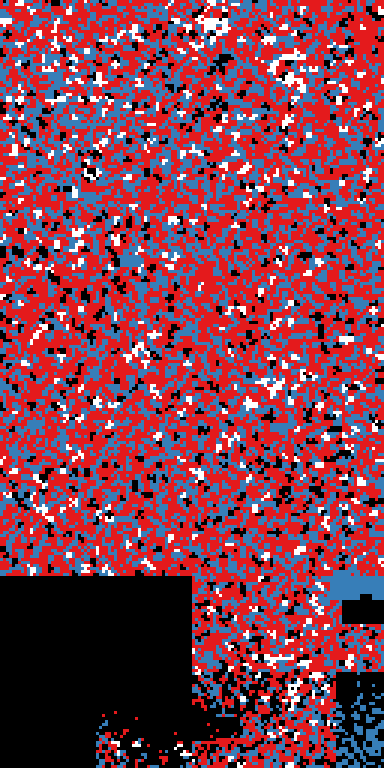
Write a Shadertoy shader that draws this texture.

```glsl
const vec2 GRID = vec2(128.0, 256.0);
const vec3 RED = vec3(0.894, 0.102, 0.110);
const vec3 BLUE = vec3(0.216, 0.494, 0.722);
const vec3 BLACK = vec3(0.0);
const vec3 WHITE = vec3(1.0);
const float BLUE_LEVEL = 0.457;   // threshold on grain, mean 0.5
const float WHITE_SHARE = 0.045;
const float BLACK_SHARE = 0.075;
const float RAGGEDNESS = 0.3;     // chance that a cell joins the next clump
const float SPREAD = 0.07;        // how strongly strands keep apart

// Integer hash of a cell and a seed, in 0..1
float hash(vec2 cell, uint seed) {
    uvec2 u = uvec2(ivec2(cell) + 64);
    uint h = u.x * 1597334677u ^ u.y * 3812015801u ^ seed * 2798796415u;
    h = (h ^ (h >> 16)) * 2146121005u;
    h = (h ^ (h >> 15)) * 2221713035u;
    h ^= h >> 16;
    return float(h >> 8) / 16777216.0;
}

// Sum of hashes at four cells a given distance away
float ring(vec2 c, float reach, uint seed) {
    vec2 e = vec2(reach, 0.0);
    return hash(c + e, seed) + hash(c - e, seed)
         + hash(c + e.yx, seed) + hash(c - e.yx, seed);
}

// Near cells attract and farther cells repel, giving thin even strands
float grain(vec2 c, uint seed) {
    return 0.4 * hash(c, seed) + 0.15 * ring(c, 1.0, seed)
         - SPREAD * (ring(c, 2.0, seed) - 2.0);
}

// Random value shared by ragged clumps of about two by two cells
float clump(vec2 c, uint seed) {
    vec2 shift = vec2(hash(c, seed + 1u), hash(c, seed + 2u));
    return hash(floor((c + step(shift, vec2(RAGGEDNESS))) * 0.5), seed);
}

float blob(vec2 c, vec2 centre, vec2 radius) {
    vec2 d = (c - centre) / radius;
    return exp(-dot(d, d));
}

bool inBox(vec2 c, vec2 low, vec2 high) {
    return all(greaterThanEqual(c, low)) && all(lessThan(c, high));
}

// Red and blue strands with black and white clumps
vec3 mosaic(vec2 c) {
    float white = WHITE_SHARE
        + 0.45 * blob(c, vec2(71, 247), vec2(6, 6))
        + 0.30 * blob(c, vec2(95, 234), vec2(7, 4))
        + 0.05 * blob(c, vec2(20, 226), vec2(35, 28))
        + 0.08 * blob(c, vec2(10, 163), vec2(14, 25))
        + 0.08 * blob(c, vec2(114, 79), vec2(8, 10))
        + 0.12 * blob(c, vec2(100, 28), vec2(9, 18))
        + 0.40 * blob(c, vec2(43, 6), vec2(5, 3))
        + 0.45 * blob(c, vec2(60, 5), vec2(4, 3));
    float black = BLACK_SHARE
        + 0.13 * blob(c, vec2(100, 92), vec2(12, 14))
        + 0.12 * blob(c, vec2(50, 92), vec2(14, 6))
        + 0.30 * blob(c, vec2(66, 50), vec2(4, 4));
    float blue = BLUE_LEVEL
        + 0.05 * blob(c, vec2(25, 215), vec2(30, 20))
        + 0.04 * blob(c, vec2(45, 185), vec2(20, 16))
        - 0.14 * blob(c, vec2(123, 243), vec2(10, 16))
        - 0.06 * blob(c, vec2(14, 160), vec2(18, 22));
    float accent = clump(c, 11u);
    if (accent < white) return WHITE;
    if (accent > 1.0 - black) return BLACK;
    return grain(c, 3u) < blue ? BLUE : RED;
}

// Threshold on grain below which a cell is empty
float voidLevel(vec2 c) {
    if (c.y >= 64.0) return 0.0;
    if (c.x < 64.0) {
        if (c.x < 32.0 || c.y >= 19.0) return 1.2;
        float fringe = 0.2 * blob(c, vec2(35, 7), vec2(5, 9));
        return 0.52 + 0.016 * c.y - fringe + 0.12 * blob(c, vec2(55, 14), vec2(9, 6));
    }
    if (inBox(c, vec2(114, 48), vec2(128, 56))) return 1.2;
    if (inBox(c, vec2(64, 9), vec2(72, 20))) return 0.8;
    if (inBox(c, vec2(72, 10), vec2(80, 17))) return 0.8;
    if (inBox(c, vec2(64, 0), vec2(80, 9))) return 0.36;
    if (inBox(c, vec2(64, 16), vec2(96, 32))) return 0.47;
    return c.y < 32.0 ? 0.34 : 0.0;
}

vec3 cellColour(vec2 c) {
    // Solid slab with a ragged left side
    float slabLeft = 105.0 + 5.0 * hash(vec2(0.0, c.y), 31u);
    if (inBox(c, vec2(slabLeft, 56), vec2(128, 64))) {
        return inBox(c, vec2(120, 56), vec2(124, 58)) ? BLACK : BLUE;
    }
    // Dark corner that fills with blue specks downwards
    if (inBox(c, vec2(112, 0), vec2(128, 32))) {
        float speck = 0.47 - 0.27 * smoothstep(16.0, 30.0, c.y);
        return grain(c, 23u) < speck ? BLUE : BLACK;
    }
    return grain(c, 17u) < voidLevel(c) ? BLACK : mosaic(c);
}

void mainImage(out vec4 fragColor, in vec2 fragCoord) {
    // Four samples smooth the cell edges
    vec3 colour = vec3(0.0);
    for (int i = 0; i < 4; i++) {
        vec2 offset = vec2(i & 1, i >> 1) * 0.5 - 0.25;
        vec2 cell = floor((fragCoord + offset) / iResolution.xy * GRID);
        colour += cellColour(cell);
    }
    fragColor = vec4(colour * 0.25, 1.0);
}
```
